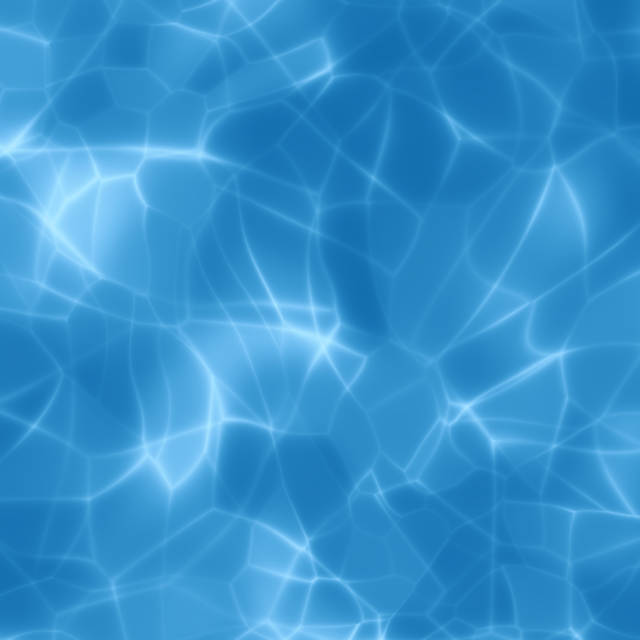
Give the GLSL for this texture, as a WebGL 1 fragment shader.

```glsl
precision highp float;
// Sunlit pool water: a net of bright caustic lines over soft blue patches.
// Three warped cellular layers give lines (cell borders) and tints (blended
// cells); layered sines bend them and gather the light into brighter areas.

uniform vec2 u_resolution;

// Colour ramp, from deep shade to focused light
const vec3 ABYSS = vec3(0.03, 0.37, 0.62);
const vec3 DEEP  = vec3(0.09, 0.45, 0.70);
const vec3 BLUE  = vec3(0.16, 0.53, 0.77);
const vec3 AZURE = vec3(0.24, 0.61, 0.83);
const vec3 SKY   = vec3(0.35, 0.69, 0.90);
const vec3 PALE  = vec3(0.49, 0.78, 0.97);
const vec3 GLINT = vec3(0.63, 0.88, 1.00);
const vec3 FLASH = vec3(0.86, 0.98, 1.00);

// Cells per canvas for the long, middle and fine layers
const vec3 CELLS = vec3(3.1, 5.0, 8.8);
// Light of each layer, in ramp steps
const vec3 TINT_LIGHT = vec3(1.8, 2.0, 1.3);
const vec3 LINE_LIGHT = vec3(1.0, 0.8, 0.55);
const float CORE_LIGHT = 3.4;
const float HALO_LIGHT = 1.25;
const float POOL_LIGHT = 2.4;
const float BASE_LIGHT = -1.32;
// Light above the shoulder is compressed
const float SHOULDER = 3.0;
const float COMPRESSION = 0.2;
// Widths: core in canvas units, halo in cells
const float CORE_WIDTH = 0.0043;
const float HALO_WIDTH = 0.1;
const float TINT_SHARPNESS = 9.0;
const float SWAY = 0.045;
const float WARP = 0.018;

float hash(vec2 p) {
  return fract(sin(dot(p, vec2(127.1, 311.7))) * 43758.5453);
}

vec2 cellPoint(vec2 cell) {
  return cell + 0.04 + 0.92 * vec2(hash(cell), hash(cell + 57.3));
}

// Slow sway varies the cell sizes, faster ripples bend their borders
vec2 ripple(vec2 p) {
  vec2 sway = vec2(sin(5.0 * p.x + 3.0 * p.y + 0.6), sin(5.5 * p.y - 2.5 * p.x + 2.1));
  vec2 bend = vec2(sin(9.0 * p.y + 4.0 * p.x + 1.3), sin(10.0 * p.x - 5.0 * p.y + 0.4));
  bend += 0.45 * vec2(sin(19.0 * p.y - 11.0 * p.x + 2.0 * bend.y),
                      sin(21.0 * p.x + 13.0 * p.y + 2.0 * bend.x));
  return p + SWAY * sway + WARP * bend;
}

// Broad areas where light gathers, 0 to 1
float lightPools(vec2 p) {
  float wave = sin(10.0 * p.x + 7.0 * p.y + 2.2 + 1.4 * sin(8.0 * p.y))
             + sin(11.0 * p.y - 8.0 * p.x + 0.7 + 1.3 * sin(9.0 * p.x + 1.0))
             + 0.5 * sin(21.0 * p.x + 13.0 * p.y + 4.0);
  return smoothstep(-0.6, 2.4, wave);
}

// One cellular layer: x = line core, y = line halo, z = blended cell tint
vec3 causticLayer(vec2 p, float scale, float coreWidth) {
  vec2 q = p * scale;
  vec2 nearCell = floor(q);
  vec2 toNear = vec2(4.0);
  for (int j = -1; j <= 1; j++) {
    for (int i = -1; i <= 1; i++) {
      vec2 cell = floor(q) + vec2(float(i), float(j));
      vec2 toPoint = cellPoint(cell) - q;
      if (dot(toPoint, toPoint) < dot(toNear, toNear)) {
        toNear = toPoint;
        nearCell = cell;
      }
    }
  }

  // Each border has its own strength, shared by both of its cells
  float core = 0.0, halo = 0.0, tint = 0.0, total = 0.0;
  for (int j = -2; j <= 2; j++) {
    for (int i = -2; i <= 2; i++) {
      vec2 cell = nearCell + vec2(float(i), float(j));
      vec2 toPoint = cellPoint(cell) - q;
      float weight = exp(-TINT_SHARPNESS * (length(toPoint) - length(toNear)));
      float shade = hash(cell + 11.9);
      tint += weight * shade * shade;
      total += weight;
      vec2 across = toPoint - toNear;
      if (dot(across, across) > 0.0001) {
        float border = dot(0.5 * (toPoint + toNear), normalize(across));
        float chance = hash(cell + nearCell + 31.7);
        float strength = 0.25 + 0.55 * chance * chance;
        float rounded = sqrt(border * border + 0.00003);
        core = max(core, strength * exp(-rounded / (coreWidth * scale)));
        halo += strength * exp(-rounded / HALO_WIDTH);
      }
    }
  }
  return vec3(core, min(halo, 1.6), tint / total);
}

vec3 waterColour(float light) {
  vec3 colour = mix(ABYSS, DEEP, clamp(light / 1.4 + 1.0, 0.0, 1.0));
  colour = mix(colour, BLUE, clamp(light, 0.0, 1.0));
  colour = mix(colour, AZURE, clamp(light - 1.0, 0.0, 1.0));
  colour = mix(colour, SKY, clamp(light - 2.0, 0.0, 1.0));
  colour = mix(colour, PALE, clamp(light - 3.0, 0.0, 1.0));
  colour = mix(colour, GLINT, clamp(light - 4.0, 0.0, 1.0));
  return mix(colour, FLASH, clamp((light - 5.0) * 0.5, 0.0, 1.0));
}

void main() {
  vec2 uv = gl_FragCoord.xy / u_resolution.y;
  float pools = lightPools(uv);
  float focus = 0.4 + 0.6 * pools + lightPools(1.5 * uv.yx + 4.0);
  float coreWidth = CORE_WIDTH * (0.7 + 0.4 * focus);
  vec3 broad = causticLayer(ripple(uv) + 3.1, CELLS.x, coreWidth);
  vec3 middle = causticLayer(ripple(uv.yx + 0.37) + 7.7, CELLS.y, coreWidth);
  vec3 fine = causticLayer(ripple(ripple(uv + 1.9)) + 5.3, CELLS.z, 0.8 * coreWidth);

  // Pools fill the brighter cells, so that lines bound them
  float light = BASE_LIGHT + POOL_LIGHT * pools * pools * (0.5 + 1.2 * middle.z);
  light += dot(TINT_LIGHT, vec3(broad.z, middle.z, fine.z));
  light += focus * CORE_LIGHT * dot(LINE_LIGHT, vec3(broad.x, middle.x, fine.x));
  light += focus * HALO_LIGHT * dot(LINE_LIGHT, vec3(broad.y, middle.y, fine.y));
  float excess = max(light - SHOULDER, 0.0);
  light += excess / (1.0 + COMPRESSION * excess) - excess;
  gl_FragColor = vec4(waterColour(light), 1.0);
}
```
